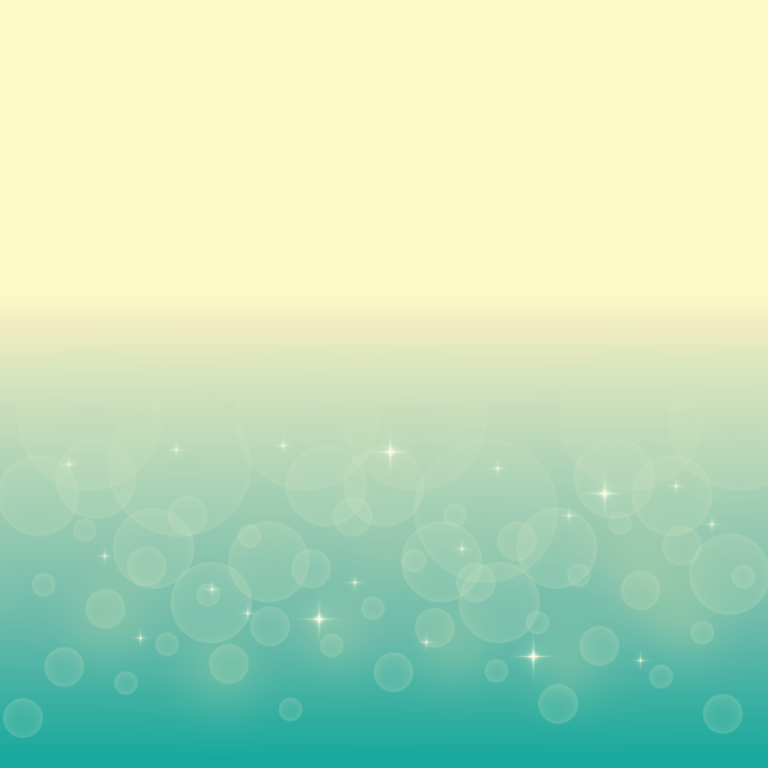
A WebGL 2 fragment shader for this background:

```glsl
#version 300 es
precision highp float;
// Draws a pale yellow sky fading into teal water with bubbles, soft glows and sparkles.
uniform vec2 u_resolution;
out vec4 fragColor;

const vec3 CREAM = vec3(0.995, 0.98, 0.78);
const vec3 SAND = vec3(0.94, 0.925, 0.755);
const vec3 PALE_GREEN = vec3(0.84, 0.895, 0.745);
const vec3 SAGE = vec3(0.70, 0.835, 0.715);
const vec3 SEAFOAM = vec3(0.55, 0.775, 0.69);
const vec3 AQUA = vec3(0.40, 0.725, 0.665);
const vec3 TEAL = vec3(0.19, 0.68, 0.63);
const vec3 DEEP_TEAL = vec3(0.09, 0.66, 0.62);
const vec3 BUBBLE = vec3(0.83, 0.90, 0.75);
const vec3 GLOW = vec3(0.74, 0.84, 0.66);
const vec3 SPARK = vec3(0.97, 0.99, 0.88);

float hash(float n) {
  return fract(sin(n * 12.9898) * 43758.547);
}

vec2 gradientAt(vec2 cell) {
  float angle = 6.2832 * hash(dot(cell, vec2(1.0, 57.0)));
  return vec2(cos(angle), sin(angle));
}

float gradientNoise(vec2 p) {
  vec2 cell = floor(p), f = fract(p);
  vec2 w = f * f * f * (f * (f * 6.0 - 15.0) + 10.0);
  vec2 e = vec2(1.0, 0.0);
  float low = mix(dot(gradientAt(cell), f), dot(gradientAt(cell + e), f - e), w.x);
  float high = mix(dot(gradientAt(cell + e.yx), f - e.yx), dot(gradientAt(cell + 1.0), f - 1.0), w.x);
  return mix(low, high, w.y);
}

float ramp(float y, float start, float end) {
  return clamp((y - start) / (end - start), 0.0, 1.0);
}

vec3 backdrop(float y) {
  vec3 color = mix(DEEP_TEAL, TEAL, ramp(y, 0.01, 0.065));
  color = mix(color, AQUA, ramp(y, 0.065, 0.18));
  color = mix(color, SEAFOAM, ramp(y, 0.18, 0.285));
  color = mix(color, SAGE, ramp(y, 0.285, 0.405));
  color = mix(color, PALE_GREEN, ramp(y, 0.405, 0.51));
  color = mix(color, SAND, ramp(y, 0.51, 0.575));
  return mix(color, CREAM, smoothstep(0.572, 0.625, y));
}

// Translucent disc, brighter toward its rim
float bubble(vec2 p, float radius, float pixel) {
  float d = length(p) - radius;
  float inside = 1.0 - smoothstep(-pixel, pixel, d);
  float rim = exp(-abs(d + 0.002) / 0.003);
  return inside * (0.55 + 0.35 * ramp(d, -radius, 0.0) + 0.55 * rim);
}

float softSpot(vec2 p, float radius) {
  return exp(-dot(p, p) / (radius * radius));
}

// Four tapering rays around a bright core
float sparkle(vec2 p, float size) {
  vec2 a = abs(p);
  vec2 taper = max(1.0 - a / size, 0.0);
  vec2 rays = taper * taper * exp(-a.yx / 0.0013);
  return max(rays.x, rays.y) + 0.7 * softSpot(p, size * 0.14) + 0.16 * softSpot(p, size * 0.4);
}

void main() {
  vec2 uv = gl_FragCoord.xy / u_resolution;
  float pixel = 1.0 / min(u_resolution.x, u_resolution.y);
  float water = 1.0 - smoothstep(0.50, 0.61, uv.y);

  // Gradient with faint horizontal streaks and a thin horizon light
  float streak = gradientNoise(uv * vec2(3.0, 90.0));
  vec3 color = backdrop(uv.y + 0.004 * streak * water);
  color = mix(color, CREAM, 0.4 * exp(-abs(uv.y - 0.59) / 0.0025));

  // Diffuse light patches, low row and cloudy upper band
  for (int i = 0; i < 6; i++) {
    float k = float(i);
    vec2 center = vec2(0.14 + 0.15 * k, 0.16 + 0.035 * cos(k * 2.6));
    color = mix(color, GLOW, 0.27 * softSpot(uv - center, 0.055));
  }
  color = mix(color, GLOW, 0.32 * softSpot(uv - vec2(0.84, 0.27), 0.065));
  float cloud = gradientNoise(uv * 7.0 + 3.0);
  color = mix(color, GLOW, max(cloud, 0.0) * 0.4 * softSpot(vec2(uv.y - 0.32), 0.16));

  // Large bubbles near the horizon, every third one lower
  for (int i = 0; i < 7; i++) {
    float k = float(i);
    float dip = i % 3 == 1 ? 0.04 + 0.02 * k : 0.0;
    vec2 center = vec2(0.117 + 0.141 * k - 0.4 * dip, 0.455 - dip);
    color = mix(color, BUBBLE, 0.14 * bubble(uv - center, 0.094, pixel));
  }

  // Medium bubbles along a wave
  for (int i = 0; i < 13; i++) {
    float k = float(i);
    vec2 center = vec2(0.05 + 0.075 * k, 0.30 + 0.085 * cos(1.3 * (k - 5.5)));
    color = mix(color, BUBBLE, 0.17 * bubble(uv - center, 0.053, pixel));
  }

  // Small bubbles, one per column with scattered heights
  for (int i = 0; i < 36; i++) {
    float k = float(i);
    float radius = i % 2 == 0 ? 0.026 : 0.0155;
    vec2 center = vec2(0.03 + 0.0268 * k, 0.065 + 0.27 * fract(k * 0.618 + 0.1 * hash(k)));
    color = mix(color, BUBBLE, 0.17 * bubble(uv - center, radius, pixel));
  }

  // Sparkles, with larger ones through the middle
  for (int i = 0; i < 19; i++) {
    float k = float(i);
    int phase = i % 6;
    float big = i > 5 && (phase == 1 || phase == 3) ? 1.0 : 0.0;
    vec2 center = vec2(0.09 + 0.0465 * k, 0.28 + 0.14 * cos(2.2 * k - 0.6));
    float light = sparkle(uv - center, mix(0.018, 0.038, big));
    color = mix(color, SPARK, min(light * mix(0.5, 0.8, big), 1.0));
  }

  fragColor = vec4(color, 1.0);
}
```
